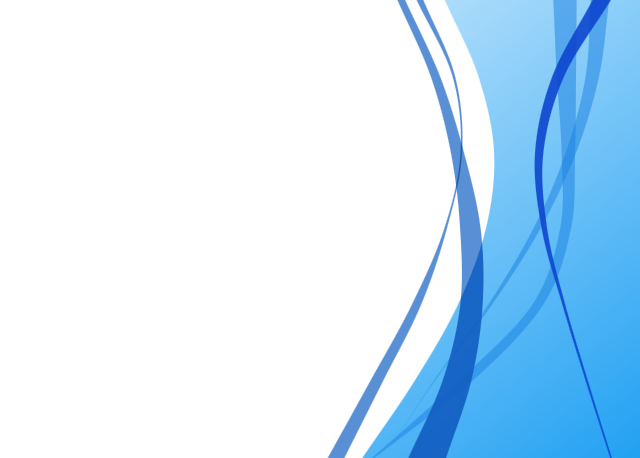
Give the GLSL for this background, as a WebGL 2 fragment shader.

```glsl
#version 300 es
precision highp float;

uniform vec2 u_resolution;
out vec4 outColor;

#define PALE_BLUE vec3(0.67, 0.86, 0.985)
#define DEEP_BLUE vec3(0.13, 0.63, 0.95)
#define VEIL_BLUE vec3(0.10, 0.50, 0.88)
#define STEEL_BLUE vec3(0.07, 0.37, 0.76)
#define ROYAL_BLUE vec3(0.05, 0.27, 0.81)
#define VEIL_ALPHA 0.5
#define STEEL_ALPHA 0.7
#define STEEL_ALPHA_ON_PANEL 0.92
#define ROYAL_ALPHA 0.9

const int LAST = 6;

// Catmull-Rom curve x(y) through evenly spaced knots, bottom to top
float curve(float knots[7], float y) {
    float t = clamp(y, 0.0, 1.0) * float(LAST);
    int i = min(int(t), LAST - 1);
    float f = t - float(i);
    float b = knots[i];
    float c = knots[i + 1];
    float a = i > 0 ? knots[i - 1] : 2.0 * b - c;
    float d = i < LAST - 1 ? knots[i + 2] : 2.0 * c - b;
    return b + 0.5 * f * (c - a + f * (2.0 * a - 5.0 * b + 4.0 * c - d
             + f * (3.0 * (b - c) + d - a)));
}

// Smooth coverage of everything to the right of an edge
float rightOf(float edge, float x) {
    float offset = x - edge;
    return clamp(offset / fwidth(offset) + 0.5, 0.0, 1.0);
}

// Coverage between two curved edges, exact for very thin bands
float ribbon(float left[7], float right[7], vec2 p) {
    return max(rightOf(curve(left, p.y), p.x) - rightOf(curve(right, p.y), p.x), 0.0);
}

void main() {
    vec2 p = gl_FragCoord.xy / u_resolution;

    // White page and the curved gradient panel
    float panel = rightOf(curve(float[7](0.566, 0.647, 0.715, 0.759, 0.772, 0.7475, 0.695), p.y), p.x);
    float shade = clamp(0.8 * (p.x - 0.703) + 0.76 * (1.0 - p.y), 0.0, 1.0);
    vec3 color = mix(vec3(1.0), mix(PALE_BLUE, DEEP_BLUE, shade), panel);

    // Two translucent veils crossing the panel
    float upright = ribbon(
        float[7](0.581, 0.715, 0.831, 0.875, 0.8775, 0.870, 0.8645),
        float[7](0.585, 0.737, 0.848, 0.892, 0.8985, 0.900, 0.901), p);
    float slanted = ribbon(
        float[7](0.599, 0.677, 0.762, 0.833, 0.884, 0.915, 0.923),
        float[7](0.599, 0.6785, 0.768, 0.844, 0.900, 0.936, 0.952), p);
    color = mix(color, VEIL_BLUE, VEIL_ALPHA * upright);
    color = mix(color, VEIL_BLUE, VEIL_ALPHA * slanted);

    // Dark tapering ribbon
    float royal = ribbon(
        float[7](0.9535, 0.9155, 0.879, 0.8465, 0.836, 0.863, 0.926),
        float[7](0.956, 0.919, 0.8835, 0.855, 0.849, 0.8815, 0.9545), p);
    color = mix(color, ROYAL_BLUE, ROYAL_ALPHA * royal);

    // Broad ribbon over the panel edge and its slender companion
    float broad = ribbon(
        float[7](0.638, 0.691, 0.719, 0.719, 0.7045, 0.673, 0.621),
        float[7](0.697, 0.736, 0.754, 0.751, 0.725, 0.6875, 0.633), p);
    float slender = ribbon(
        float[7](0.512, 0.578, 0.643, 0.694, 0.7195, 0.707, 0.651),
        float[7](0.538, 0.598, 0.6575, 0.698, 0.722, 0.711, 0.6615), p);
    float broadAlpha = mix(STEEL_ALPHA, STEEL_ALPHA_ON_PANEL, panel);
    color = mix(color, STEEL_BLUE, broadAlpha * broad);
    color = mix(color, STEEL_BLUE * mix(1.0, 0.75, broad), STEEL_ALPHA * slender);

    outColor = vec4(color, 1.0);
}
```
